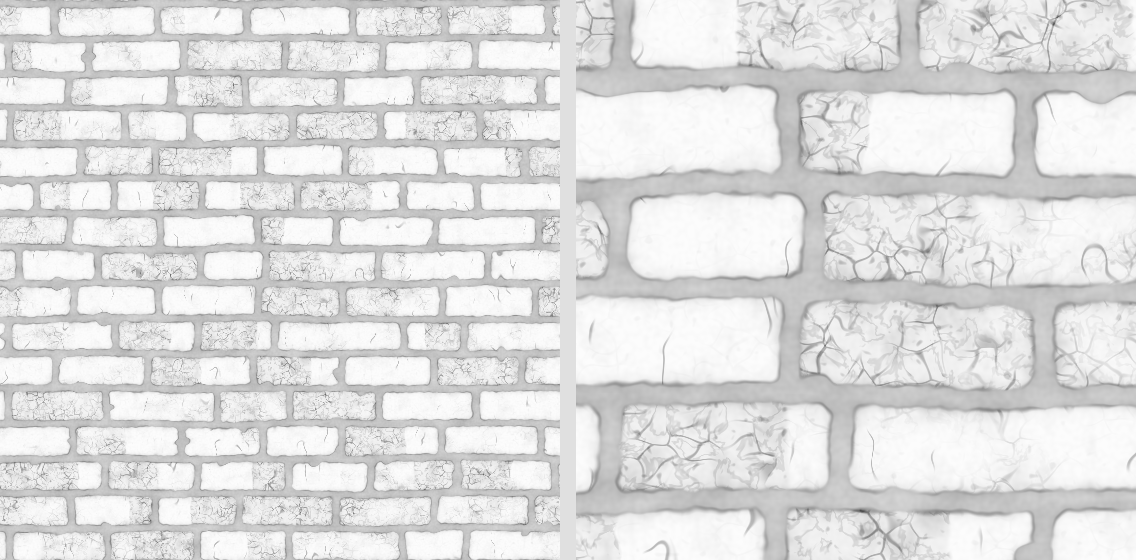
Left: the whole. Right: its middle third, enlarged.
This texture map is drawn by a three.js fragment shader. Its source:

```glsl
varying vec2 vUv;

const vec2 GRID = vec2(6.0, 16.0);       // bricks across, courses up
const float BED_SHIFT = 0.1;             // in courses
const vec2 COURSE_SHIFT = vec2(0.12, 0.66); // even and odd courses, in bricks
const vec2 GAP = vec2(0.0058, 0.0056);   // half joint widths
const float CORNER = 0.007;
const float SOFT = 0.0011;
const float BRICK_TONE = 0.985;
const float MORTAR_TONE = 0.785;
const float RIM_DARK = 0.16;
const float CRACK_DARK = 0.34;
const float WEAR_DARK = 0.17;

vec2 hash2(vec2 p) {
  vec3 q = fract(p.xyx * vec3(0.1031, 0.1030, 0.0973));
  q += dot(q, q.yzx + 33.33);
  return fract((q.xx + q.yz) * q.zy);
}

vec2 wrapCell(vec2 cell, vec2 period) {
  return floor(mod(cell + 0.5, period));
}

float corner(vec2 cell, vec2 offset, vec2 f, vec2 freq) {
  float angle = 6.2832 * hash2(wrapCell(cell + offset, freq) + 7.0).x;
  return dot(vec2(cos(angle), sin(angle)), f - offset);
}

// Gradient noise that tiles over the unit square, about -1 to 1
float noise(vec2 uv, vec2 freq) {
  vec2 p = uv * freq, i = floor(p), f = p - i;
  vec2 s = f * f * f * (f * (f * 6.0 - 15.0) + 10.0);
  float low = mix(corner(i, vec2(0, 0), f, freq), corner(i, vec2(1, 0), f, freq), s.x);
  float high = mix(corner(i, vec2(0, 1), f, freq), corner(i, vec2(1, 1), f, freq), s.x);
  return 1.45 * mix(low, high, s.y);
}

float fbm(vec2 uv, vec2 freq) {
  float sum = 0.0, amp = 0.55;
  for (int i = 0; i < 4; i++) {
    sum += amp * noise(uv, freq);
    freq *= 2.0;
    amp *= 0.55;
    uv += 0.137;
  }
  return sum;
}

// Gap between nearest and second nearest point: zero along cell borders
float crackle(vec2 uv, vec2 freq) {
  vec2 p = uv * freq, i = floor(p), f = p - i;
  float near = 9.0, second = 9.0;
  for (int y = -1; y <= 1; y++) {
    for (int x = -1; x <= 1; x++) {
      vec2 o = vec2(x, y);
      float d = length(o + hash2(wrapCell(i + o, freq) + 31.0) - f);
      second = min(second, max(near, d));
      near = min(near, d);
    }
  }
  return second - near;
}

float jointShift(float col, float row) {
  float j = 2.0 * hash2(wrapCell(vec2(col, row), GRID) + 53.0).x - 1.0;
  return j * (0.07 + 0.17 * j * j * j * j);
}

float roundBox(vec2 p, vec2 halfSize, float r) {
  vec2 q = abs(p) - halfSize + r;
  return length(max(q, 0.0)) + min(max(q.x, q.y), 0.0) - r;
}

void main() {
  vec2 uv = vUv;

  // Wavy beds and joints
  vec2 bent = uv;
  bent.y += 0.004 * noise(uv, vec2(4, 8)) + 0.002 * noise(uv, vec2(13, 16));
  bent.x += 0.003 * noise(uv + 0.31, vec2(12, 20));

  // Brick lookup
  float y = bent.y * GRID.y + BED_SHIFT;
  float row = floor(y);
  float x = bent.x * GRID.x - mix(COURSE_SHIFT.x, COURSE_SHIFT.y, mod(row, 2.0));
  x -= 0.14 * (hash2(vec2(mod(row, GRID.y), 3.0)).y - 0.5);
  float col = floor(x);
  if (x < col + jointShift(col, row)) col -= 1.0;
  else if (x > col + 1.0 + jointShift(col + 1.0, row)) col += 1.0;
  float left = col + jointShift(col, row);
  float right = col + 1.0 + jointShift(col + 1.0, row);
  vec2 id = wrapCell(vec2(col, row), GRID);
  vec2 rnd = hash2(id + 11.0);

  // Ragged brick outline with chipped spots
  vec2 local = (vec2(x, y) - vec2(0.5 * (left + right), row + 0.5)) / GRID;
  vec2 halfSize = 0.5 * vec2(right - left, 1.0) / GRID - GAP - 0.0012 * rnd;
  float d = roundBox(local, halfSize, CORNER * (0.7 + 0.8 * rnd.y));
  d += 0.0016 * noise(uv, vec2(56)) + 0.0011 * noise(uv, vec2(130));
  d += 0.010 * smoothstep(0.4, 0.85, noise(uv + 0.21, vec2(24, 32)));

  // Worn part on either side of a split in each brick
  float ragged = 0.04 * noise(uv, vec2(70));
  float side = smoothstep(-0.04, 0.04, local.x / halfSize.x - mix(-0.6, 0.6, rnd.x) + ragged);
  float wear = mix(hash2(id + 71.0).x, hash2(id + 97.0).x, side);
  wear = smoothstep(0.4, 0.9, wear + 0.25 * noise(uv + 0.43, vec2(20, 28)));

  // Crackle, flakes, hair cracks and pits
  vec2 wobble = 0.005 * vec2(noise(uv, vec2(60)), noise(uv + 0.5, vec2(60)));
  float patchy = smoothstep(-0.25, 0.45, noise(uv + 0.17, vec2(36)));
  float cells = 1.0 - smoothstep(0.02, 0.13, crackle(uv + wobble, vec2(62, 74)));
  float flakes = 1.0 - smoothstep(0.02, 0.13, abs(fbm(uv + wobble, vec2(64)) - 0.08));
  float hair = 1.0 - smoothstep(0.01, 0.06, abs(noise(uv + wobble, vec2(44, 16))));
  hair *= smoothstep(0.25, 0.6, noise(uv + 0.7, vec2(30, 26)));
  float pits = smoothstep(0.5, 0.8, noise(uv + 0.6, vec2(150)));
  float grime = fbm(uv + 0.29, vec2(40));
  float grain = noise(uv, vec2(260));

  float brick = BRICK_TONE - 0.05 * max(grime, 0.0) + 0.012 * grain;
  brick -= WEAR_DARK * wear * (0.25 + 0.5 * max(grime + 0.1, 0.0) + 0.55 * flakes);
  brick -= CRACK_DARK * cells * patchy * (0.05 + 0.7 * wear);
  brick -= CRACK_DARK * hair * 0.75 + pits * (0.03 + 0.16 * wear);
  brick -= 0.12 * exp(min(d, 0.0) / 0.0028) * (0.8 + 0.6 * grime);

  // Mortar, shaded beside the bricks
  float mortar = MORTAR_TONE + 0.09 * fbm(uv + 0.11, vec2(22, 34)) + 0.02 * grain;
  mortar -= 0.09 * exp(-max(d, 0.0) / 0.0025) * (0.8 + grime);

  float tone = mix(mortar, brick, smoothstep(SOFT, -SOFT, d));
  float rim = 1.0 - smoothstep(0.0002, 0.0022, abs(d));
  tone -= RIM_DARK * rim * smoothstep(-0.5, 0.6, noise(uv + 0.9, vec2(48)));
  gl_FragColor = vec4(vec3(clamp(tone, 0.0, 0.99)), 1.0);
}
```
